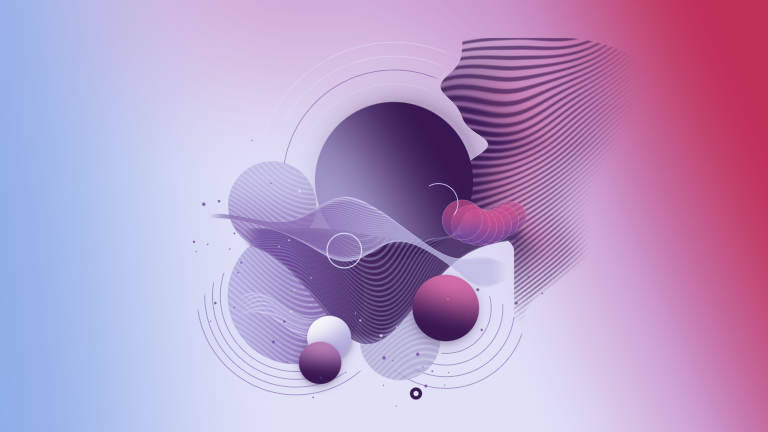
A WebGL 2 fragment shader for this background:

```glsl
#version 300 es
precision highp float;
uniform vec2 u_resolution;
out vec4 fragColor;

const vec3 INK = vec3(0.22, 0.09, 0.32), VIOLET = vec3(0.43, 0.28, 0.62);
const vec3 LAVENDER = vec3(0.70, 0.67, 0.87), PALE = vec3(0.88, 0.88, 0.97);
const vec3 ORCHID = vec3(0.78, 0.54, 0.77), ROSE = vec3(0.80, 0.32, 0.56);

vec2 hash2(vec2 p) {
  vec2 q = vec2(dot(p, vec2(127.1, 311.7)), dot(p, vec2(269.5, 183.3)));
  return fract(sin(q) * 43758.5);
}
float corner(vec2 i, vec2 f, vec2 o) { return dot(hash2(i + o) * 2.0 - 1.0, f - o); }
float gradientNoise(vec2 p) {
  vec2 i = floor(p), f = fract(p), u = f * f * (3.0 - 2.0 * f);
  return mix(mix(corner(i, f, vec2(0, 0)), corner(i, f, vec2(1, 0)), u.x),
             mix(corner(i, f, vec2(0, 1)), corner(i, f, vec2(1, 1)), u.x), u.y);
}
float bump(float x, float c, float w) { return exp(-(x - c) * (x - c) / (w * w)); }
// Falls or rises smoothly from a to b, in either direction
float ramp(float a, float b, float x) {
  float t = clamp((x - a) / (b - a), 0.0, 1.0);
  return t * t * (3.0 - 2.0 * t);
}
float fill(float d, float px) { return ramp(px, -px, d); }
float disc(vec2 p, vec2 c, float r, float px) { return fill(length(p - c) - r, px); }
float ring(vec2 p, vec2 c, float r, float w, float px) {
  return fill(abs(length(p - c) - r) - w, px);
}
float arc(vec2 p, vec2 c, float r, float angle, float spread, float px) {
  float facing = dot(normalize(p - c + 1e-5), vec2(cos(angle), sin(angle)));
  return ring(p, c, r, 0.0008, px) * ramp(cos(spread), cos(spread) + 0.05, facing);
}
// Repeated lines that fade to their mean where too dense
float lines(float v, float w) {
  float f = fwidth(v) + 1e-5;
  return mix(ramp(w + f, w - f, abs(fract(v) - 0.5)), 2.0 * w, ramp(0.35, 0.8, f));
}
void paint(inout vec3 col, vec3 ink, float a) { col = mix(col, ink, clamp(a, 0.0, 1.0)); }
void ball(inout vec3 col, vec2 p, vec2 c, float r, vec2 lit, vec3 dark, vec3 light, float px) {
  vec2 q = (p - c) / r;
  float shade = ramp(-0.75, 1.0, dot(q, lit)) * (1.0 - 0.15 * min(dot(q, q), 1.0));
  paint(col, INK, 0.25 * exp(-7.0 * max(length(q + lit * 0.12) - 0.95, 0.0)));
  paint(col, mix(dark, light, shade), disc(p, c, r, px));
}
vec3 backdrop(vec2 p) {
  float k = p.x + 0.45 * (p.y - 0.5);
  vec3 col = mix(vec3(0.56, 0.68, 0.91), PALE, ramp(-0.05, 0.68, p.x + 0.1 * p.y));
  paint(col, ORCHID, 0.65 * ramp(0.55, 1.1, p.y) * ramp(-0.1, 0.7, p.x));
  paint(col, ORCHID, ramp(1.0, 1.6, k));
  paint(col, vec3(0.75, 0.19, 0.35), ramp(1.35, 1.88, k));
  return col;
}
// Feathered sheet of curved lines
void wing(inout vec3 col, vec2 p, float px) {
  float left = 1.07 - 0.05 * bump(p.y, 0.8, 0.04) + 0.06 * bump(p.y, 0.665, 0.035)
             + 0.12 * ramp(0.53, 0.42, p.y);
  float right = 1.49 - 0.12 * ramp(0.8, 0.5, p.y) - 0.15 * ramp(0.42, 0.27, p.y);
  float s = (p.x - left) / max(right - left, 0.02);
  float top = 0.912 - 1.5 * pow(max(p.x - 1.3, 0.0), 2.0);
  float inside = fill(left - p.x, px) * fill(p.y - top, px) * ramp(0.24, 0.34, p.y);
  float body = inside * ramp(0.85, 0.0, s) * ramp(0.93, 0.72, p.y) * ramp(0.3, 0.5, p.y);
  paint(col, mix(INK, ROSE, ramp(0.0, 0.5, s)), 0.9 * body);
  float flow = 62.0 * (p.y - 0.55 * p.x + 0.07 * sin(9.0 * p.x - 5.0 * p.y)
             + 0.03 * gradientNoise(p * 5.0));
  paint(col, INK, 0.65 * inside * ramp(1.02, 0.6, s) * lines(flow, 0.2));
  paint(col, ORCHID, 0.55 * body * lines(flow + 0.5, 0.16));
}
// Striped band about a centre line
void ribbon(inout vec3 col, vec2 p, float mid, float size, vec2 span,
            vec3 base, vec3 thread, float alpha, float count, float px) {
  float lift = (p.y - mid) / size;
  float inside = fill(abs(p.y - mid) - size, px)
               * ramp(span.x, span.x + 0.05, p.x) * ramp(span.y, span.y - 0.05, p.x);
  paint(col, base, inside * alpha);
  float twist = lift + 0.5 * sin(p.x * 16.0 + lift);
  paint(col, thread, inside * (0.6 * lines(twist * count, 0.17) + 0.4 * ramp(0.8, 1.0, abs(lift))));
}
void main() {
  float px = 0.8 / u_resolution.y;
  vec2 p = gl_FragCoord.xy / u_resolution.y;
  vec3 col = backdrop(p);
  vec2 hub = vec2(0.912, 0.581), low = vec2(0.685, 0.315), gem = vec2(1.032, 0.287);

  // Orbits
  for (int i = 0; i < 4; i++) {
    float n = float(i);
    paint(col, i == 1 ? VIOLET : PALE, 0.6 * arc(p, hub, 0.225 + 0.032 * n, 2.1, 0.95, px));
    paint(col, VIOLET, 0.6 * arc(p, low, 0.175 + 0.018 * n, 3.9 + 0.15 * n, 1.1, px));
    paint(col, VIOLET, 0.6 * arc(p, gem, 0.105 + 0.027 * n, -0.7 - 0.2 * n, 1.0, px));
  }
  wing(col, p, px);

  // Translucent striped discs
  float weave = p.y + 0.08 * sin(p.x * 11.0) + 0.04 * gradientNoise(p * 6.0);
  float side = disc(p, vec2(0.63, 0.525), 0.102, px), base = disc(p, low, 0.158, px);
  float foot = disc(p, vec2(0.926, 0.213), 0.093, px);
  paint(col, mix(LAVENDER, VIOLET, ramp(0.6, 0.42, p.y)), 0.7 * side);
  paint(col, mix(LAVENDER, VIOLET, ramp(0.5, 0.85, p.x)), 0.9 * base);
  paint(col, LAVENDER * 0.92, 0.7 * foot);
  paint(col, PALE, 0.45 * max(side, max(base, foot)) * lines(weave * 75.0, 0.18));
  ball(col, p, hub, 0.183, vec2(-0.85, -0.5), INK, LAVENDER, px);

  // Dark fold, bright veil and pale curl
  ribbon(col, p, 0.46 - 0.13 * bump(p.x, 0.86, 0.17), 0.012 + 0.115 * bump(p.x, 0.84, 0.16),
    vec2(0.56, 1.22), mix(VIOLET, INK, ramp(0.6, 0.9, p.x)), LAVENDER * 0.85, 0.93, 9.0, px);
  float veil = 0.5 - 0.03 * ramp(0.5, 0.7, p.x) - 0.1 * ramp(0.88, 1.12, p.x);
  ribbon(col, p, veil, 0.005 + 0.07 * bump(p.x, 0.8, 0.1) + 0.03 * bump(p.x, 1.12, 0.06),
    vec2(0.48, 1.18), mix(VIOLET, LAVENDER, ramp(0.7, 1.0, p.x)), PALE, 0.7, 10.0, px);
  ribbon(col, p, 0.27 + 0.03 * sin(p.x * 24.0), 0.022, vec2(0.54, 0.76),
    LAVENDER, PALE, 0.35, 4.0, px);

  // Row of rosy discs
  for (int i = 6; i >= 0; i--) {
    float n = float(i), r = 0.046 - 0.002 * n;
    vec2 c = vec2(1.07 + 0.019 * n, 0.491 - 0.018 * sin(n * 0.6));
    paint(col, mix(ROSE, VIOLET, ramp(0.03, -0.05, p.y - c.y)), 0.65 * disc(p, c, r, px));
    paint(col, ORCHID, 0.6 * ring(p, c, r, 0.0006, px));
  }
  // Small spheres
  ball(col, p, gem, 0.077, vec2(0.25, 0.95), INK, vec3(0.91, 0.47, 0.7), px);
  ball(col, p, vec2(0.762, 0.218), 0.051, vec2(-0.5, 0.8), LAVENDER, vec3(1), px);
  ball(col, p, vec2(0.741, 0.16), 0.049, vec2(0.1, 1), INK, ORCHID, px);

  // Fine rings and specks
  paint(col, PALE, ring(p, vec2(0.797, 0.42), 0.04, 0.0012, px));
  paint(col, PALE, arc(p, vec2(1.015, 0.53), 0.045, 0.7, 1.4, px));
  paint(col, INK, ring(p, vec2(0.963, 0.089), 0.01, 0.004, px));
  for (int i = 0; i < 50; i++) {
    vec2 h = hash2(vec2(i, 7)), g = hash2(vec2(i, 19));
    float a = mix(2.2, 6.1, h.x), reach = mix(0.12, 0.42, sqrt(h.y));
    vec2 c = vec2(0.86, 0.43) + reach * vec2(cos(a), 0.9 * sin(a));
    paint(col, reach < 0.26 ? PALE : VIOLET, 0.8 * disc(p, c, 0.001 + 0.003 * g.x * g.x, px));
  }
  fragColor = vec4(col, 1);
}
```
